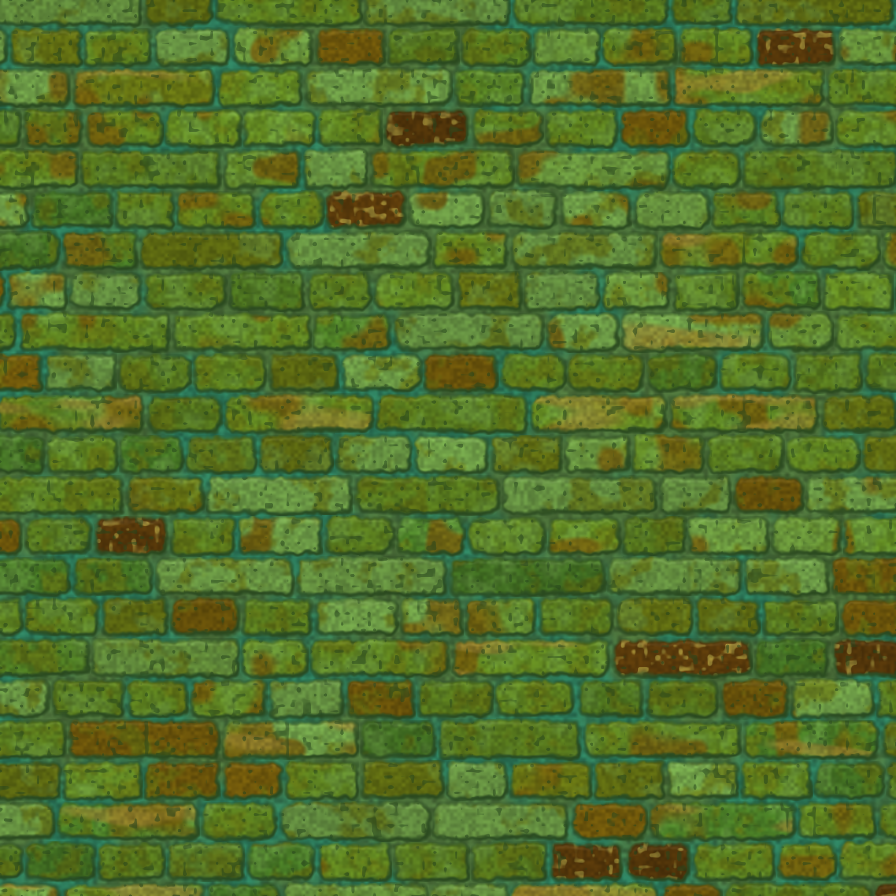
Reproduce this texture procedurally as a WebGL 1 fragment shader.

```glsl
precision highp float;

uniform vec2 u_resolution;

const float ROWS = 22.0;
const float HEADERS = 12.0;
const float ROW_PHASE = 0.34;
const float HEADER_WIDTH = ROWS / HEADERS;

const vec3 MOSS = vec3(0.36, 0.50, 0.12);
const vec3 PALE = vec3(0.42, 0.60, 0.28);
const vec3 LEAF = vec3(0.27, 0.46, 0.14);
const vec3 OLIVE = vec3(0.38, 0.43, 0.07);
const vec3 RUST = vec3(0.42, 0.33, 0.04);
const vec3 UMBER = vec3(0.34, 0.22, 0.04);
const vec3 SAND = vec3(0.56, 0.48, 0.18);
const vec3 TEAL = vec3(0.17, 0.47, 0.35);
const vec3 SAGE = vec3(0.29, 0.43, 0.22);
const vec3 SHADOW = vec3(0.15, 0.27, 0.11);

float hash(vec2 p) {
    vec3 q = fract(p.xyx * 0.1031);
    q += dot(q, q.yzx + 33.33);
    return fract((q.x + q.y) * q.z);
}

float noise(vec2 p) {
    vec2 i = floor(p);
    vec2 f = p - i;
    f = f * f * (3.0 - 2.0 * f);
    float low = mix(hash(i), hash(i + vec2(1.0, 0.0)), f.x);
    float high = mix(hash(i + vec2(0.0, 1.0)), hash(i + 1.0), f.x);
    return mix(low, high, f.y);
}

float fbm(vec2 p) {
    return 0.55 * noise(p) + 0.3 * noise(p * 2.1 + 17.0) + 0.15 * noise(p * 4.3 + 31.0);
}

// Uneven position of the vertical joint with a given index
float joint(float index, float row) {
    return index + 0.2 * (hash(vec2(index, row) + 7.0) - 0.5);
}

// First joint and length of a brick; long rows hold two stretchers per header
vec2 brickSpan(float index, float row) {
    if (mod(row, 2.0) < 0.5) return vec2(index, 1.0);
    float group = floor((index + 0.5) / 5.0);
    float k = index - 5.0 * group;
    float header = 2.0 * floor(3.0 * hash(vec2(group, row) + 41.0));
    vec2 span = vec2(header, 1.0);
    if (k < header) span = vec2(2.0 * floor((k + 0.5) * 0.5), 2.0);
    if (k > header) span = vec2(header + 1.0 + 2.0 * floor((k - header - 0.5) * 0.5), 2.0);
    return span + vec2(5.0 * group, 0.0);
}

float roundedBox(vec2 p, vec2 halfSize, float radius) {
    vec2 q = abs(p) - halfSize + radius;
    return length(max(q, 0.0)) + min(max(q.x, q.y), 0.0) - radius;
}

vec3 mortarColor(vec2 p) {
    vec3 color = mix(TEAL, SAGE, smoothstep(0.35, 0.65, fbm(p * 0.55 + 90.0)));
    return color * (0.82 + 0.36 * noise(p * 9.0));
}

vec3 brickColor(vec2 p, vec2 id, float span) {
    float tone = hash(id + 13.0);
    float wear = hash(id + 57.0);
    float blotch = fbm(p * 1.7 + 20.0 * wear);
    float grain = noise(p * 11.0);

    vec3 color = mix(LEAF, MOSS, smoothstep(0.06, 0.16, tone));
    color = mix(color, PALE, 0.9 * smoothstep(0.48, 0.62, tone));
    color = mix(color, OLIVE, step(0.78, tone));
    color = mix(color, RUST, step(0.89, tone));

    // Weathered patches and slanted streaks
    color = mix(color, PALE, 0.45 * smoothstep(0.5, 0.25, blotch) * step(tone, 0.89));
    color = mix(color, OLIVE, 0.7 * smoothstep(0.5, 0.72, blotch));
    float stain = smoothstep(0.58, 0.8, noise(p * 1.4 + 60.0)) * step(0.6, wear);
    color = mix(color, RUST, 0.8 * stain);
    float streak = smoothstep(0.5, 0.8, noise(vec2(p.x * 0.6 - p.y, p.y * 2.5 + p.x * 0.4)));
    color = mix(color, SAND, 0.65 * streak * step(1.5, span) * step(0.72, wear));

    // Rough burnt bricks with light flecks
    vec3 burnt = mix(UMBER, SAND, smoothstep(0.58, 0.85, noise(p * 7.0 + 5.0)));
    color = mix(color, burnt, step(0.955, tone));

    // Grain and dark pits
    color *= (0.9 + 0.16 * wear) * (0.86 + 0.28 * grain);
    float pit = smoothstep(0.76, 0.9, noise(p * 7.5 + 130.0));
    return mix(color, SHADOW, 0.55 * pit);
}

void main() {
    vec2 p = gl_FragCoord.xy / u_resolution * ROWS;
    float pixel = ROWS / min(u_resolution.x, u_resolution.y);

    // Locate the brick
    float y = p.y - ROW_PHASE + 0.06 * (noise(p * 0.7) - 0.5);
    float row = floor(y);
    float x = p.x / HEADER_WIDTH + 5.0 * hash(vec2(row, 3.0));
    float index = floor(x);
    if (x < joint(index, row)) index -= 1.0;
    else if (x > joint(index + 1.0, row)) index += 1.0;
    vec2 span = brickSpan(index, row);
    vec2 id = vec2(span.x, row);
    float left = joint(span.x, row);
    float right = joint(span.x + span.y, row);

    // Worn outline
    vec2 local = vec2((x - 0.5 * (left + right)) * HEADER_WIDTH, y - row - 0.52);
    vec2 halfSize = vec2(0.5 * (right - left) * HEADER_WIDTH - 0.085,
                         0.405 + 0.025 * hash(id + 29.0));
    float radius = mix(0.08, 0.27, hash(id + 71.0));
    float edge = roundedBox(local, halfSize, radius);
    edge += 0.09 * (noise(p * 4.5) - 0.5) + 0.04 * (noise(p * 10.0) - 0.5);

    // Shaded lower and right rims, faint light along the top
    float side = clamp(0.5 - local.y + 0.25 * local.x / halfSize.x, 0.0, 1.0);
    float rim = smoothstep(0.1, 0.0, abs(edge - 0.015)) * mix(0.2, 0.85, side);
    float glint = smoothstep(0.07, 0.0, abs(edge + 0.09)) * smoothstep(0.1, 0.4, local.y);

    float cover = smoothstep(0.025 + pixel, -0.025 - pixel, edge);
    vec3 color = mix(mortarColor(p), brickColor(p, id, span.y), cover);
    color = mix(color, SHADOW, rim) + 0.05 * glint;
    gl_FragColor = vec4(color, 1.0);
}
```
